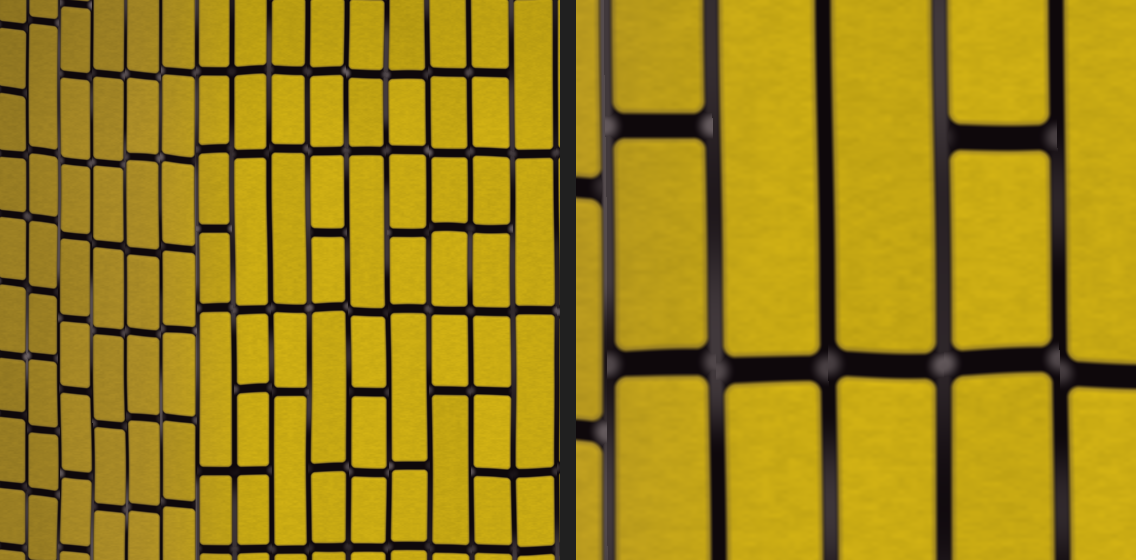
Left: the whole. Right: its middle third, enlarged.
This pattern is drawn by a WebGL 1 fragment shader. Its source:

```glsl
precision highp float;
// Yellow upright wall tiles in widening columns, with dark uneven joints and worn grout.

uniform vec2 u_resolution;

#define TILE_BRIGHT vec3(0.785, 0.665, 0.075)
#define TILE_SHADED vec3(0.665, 0.545, 0.150)
#define TILE_RIM    vec3(0.470, 0.390, 0.170)
#define GROUT_DARK  vec3(0.055, 0.030, 0.045)
#define GROUT_WORN  vec3(0.420, 0.380, 0.390)
#define SEAM_COL    6.0
#define GAP_LEFT    vec2(0.0026, 0.0062)
#define GAP_RIGHT   vec2(0.0044, 0.0074)
#define CORNER      0.0075
#define WOBBLE      0.0045
#define GRAIN       0.085

float hash(vec2 p) {
  return fract(sin(dot(p, vec2(127.1, 311.7))) * 43758.55);
}

float noise(vec2 p) {
  vec2 i = floor(p), f = fract(p);
  f = f * f * (3.0 - 2.0 * f);
  return mix(mix(hash(i), hash(i + vec2(1.0, 0.0)), f.x),
             mix(hash(i + vec2(0.0, 1.0)), hash(i + 1.0), f.x), f.y);
}

// Column edges follow a quadratic, so columns widen to the right.
float columnEdge(float col) {
  float k = col - 1.0;
  return 0.0482 + k * (0.0566 + 0.00078 * k);
}

float columnAt(float x) {
  float root = sqrt(0.0566 * 0.0566 + 4.0 * 0.00078 * (x - 0.0482));
  return floor((root - 0.0566) / (2.0 * 0.00078)) + 1.0;
}

// Height of joint n in a column, measured downwards.
float jointY(float col, float n) {
  float jitter = hash(vec2(col, n) + 3.7) * 2.0 - 1.0;
  if (col < SEAM_COL) {
    float t = smoothstep(0.5, 3.0, col);
    return mix(0.044, -0.026, t) + mix(0.117, 0.155, t) * n + 0.011 * jitter;
  }
  return -0.014 + 0.142 * n + 0.006 * jitter;
}

// A missing joint merges two tiles into a long one.
bool isMerged(float col, float n) {
  if (col < SEAM_COL) return col == 1.0 && n == 1.0;
  float j = col - SEAM_COL;
  if (j > 7.5) return mod(n, 2.0) == 1.0 && n < 6.0;
  if (j > 6.5) return false;
  if (j > 5.5) return n == 6.0;
  if (j == 2.0 && n == 6.0) return true;
  return n == (fract(j * 0.4 + 0.001) > 0.3 ? 3.0 : 5.0);
}

float roundedBox(vec2 p, vec2 halfSize, float radius) {
  vec2 q = abs(p) - halfSize + radius;
  return length(max(q, 0.0)) + min(max(q.x, q.y), 0.0) - radius;
}

void main() {
  vec2 uv = gl_FragCoord.xy / u_resolution;
  vec2 p = vec2(uv.x, 1.0 - uv.y);
  float soft = max(1.0 / u_resolution.y, 0.0016);

  // Slight lean and hand-laid waviness
  vec2 q = p;
  q.x -= 0.008 * p.x * (p.y - 0.5);
  q += WOBBLE * (vec2(noise(p * vec2(9.0, 6.0)), noise(p * 15.0 + 40.0)) - 0.5);

  // Find the column and the joints above and below
  float col = columnAt(q.x);
  float x0 = columnEdge(col), x1 = columnEdge(col + 1.0);
  float isRight = step(SEAM_COL, col);
  float across = (q.x - x0) / (x1 - x0) - 0.5;
  q.y -= across * mix(0.006, 0.005 * (hash(vec2(col, 9.0)) - 0.5), isRight);
  float top = -1.0, bottom = 2.0;
  for (int i = -1; i < 10; i++) {
    float n = float(i);
    if (isMerged(col, n)) continue;
    float y = jointY(col, n);
    if (y <= q.y) top = max(top, y);
    else bottom = min(bottom, y);
  }

  // Tile shape
  vec2 lo = vec2(x0, top), hi = vec2(x1, bottom);
  vec2 gap = mix(GAP_LEFT, GAP_RIGHT, isRight);
  float d = roundedBox(q - 0.5 * (lo + hi), 0.5 * (hi - lo) - gap, CORNER);

  // Tile colour: light falls off to the left and top, with crinkled grain
  float light = smoothstep(0.22, 0.48, p.x);
  vec3 tile = mix(TILE_SHADED, TILE_BRIGHT, light);
  tile *= mix(0.90, 1.0, smoothstep(0.0, 0.25, p.x));
  tile *= mix(0.93, 1.0, smoothstep(0.0, 0.30, p.y));
  float grain = 0.6 * noise(p * vec2(110.0, 230.0)) + 0.4 * noise(p * vec2(260.0, 420.0));
  tile *= 1.0 + GRAIN * (grain - 0.5) + 0.05 * (hash(vec2(col, floor(top * 90.0))) - 0.5);
  tile = mix(tile, TILE_RIM, 0.6 * smoothstep(-0.0045, 0.0, d));
  tile *= 1.0 + 0.05 * smoothstep(0.016, 0.008, q.y - top);

  // Grout: worn streaks in upright gaps and pale spots at crossings
  vec2 edge = min(q - lo, hi - q);
  float nearest = across < 0.0 ? col : col + 1.0;
  float seam = 1.0 - step(0.5, abs(nearest - SEAM_COL));
  float upright = smoothstep(gap.x * 1.6, gap.x * 0.4, edge.x);
  float streak = smoothstep(0.40, 0.85, noise(vec2(nearest * 7.3, p.y * 11.0)) + 0.25 * seam);
  float crossing = smoothstep(0.012, 0.002, length(edge)) * noise(p * 24.0 + 8.0);
  float wear = max(upright * streak * mix(0.75, 0.55, isRight), crossing);
  vec3 grout = mix(GROUT_DARK, GROUT_WORN, wear);

  gl_FragColor = vec4(mix(tile, grout, smoothstep(-soft, soft, d)), 1.0);
}
```
